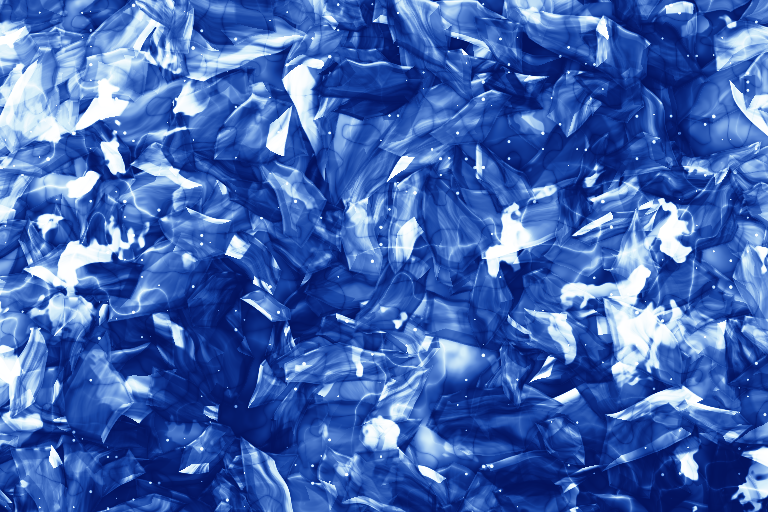
This texture is drawn by a Shadertoy shader. Its source:

```glsl
#define LAYERS 6
#define SIDES 6
#define TAU 6.2831853
#define LARGEST_SHARD 2.7
#define SIZE_RANGE 6.5
#define EDGE_SOFTNESS 0.0018
#define OPACITY 0.8
#define STREAKS 4.8
#define GLINTS 2.4
#define CONTRAST 1.15
#define EXPOSURE -0.08

vec2 hash22(vec2 p) {
    vec3 q = fract(p.xyx * vec3(0.1031, 0.1030, 0.0973));
    q += dot(q, q.yzx + 33.33);
    return fract((q.xx + q.yz) * q.zy);
}

float noise(vec2 p) {
    vec2 i = floor(p), f = fract(p);
    f = f * f * (3.0 - 2.0 * f);
    float low = mix(hash22(i).x, hash22(i + vec2(1, 0)).x, f.x);
    float high = mix(hash22(i + vec2(0, 1)).x, hash22(i + vec2(1, 1)).x, f.x);
    return mix(low, high, f.y);
}

float fbm(vec2 p) {
    float sum = 0.0, amp = 0.533;
    for (int i = 0; i < 4; i++) {
        sum += amp * noise(p);
        p = mat2(1.6, 1.2, -1.2, 1.6) * p + 17.3;
        amp *= 0.5;
    }
    return sum;
}

mat2 rotation(float a) {
    return mat2(cos(a), sin(a), -sin(a), cos(a));
}

// Irregular convex polygon: x = signed distance, y = facet random, z = edge angle
vec3 shardShape(vec2 q, vec2 seed) {
    vec3 nearest = vec3(-9.0, 0.0, 0.0);
    for (int k = 0; k < SIDES; k++) {
        vec2 h = hash22(seed + float(k) * 7.31);
        float angle = (float(k) + 0.8 * h.x) * TAU / float(SIDES);
        float d = dot(q, vec2(cos(angle), sin(angle))) - mix(0.27, 0.56, h.y);
        if (d > nearest.x) nearest = vec3(d, fract(h.x * 13.7 + h.y * 5.1), angle);
    }
    return nearest;
}

// Lays one layer of translucent shards over the tone below
float addShards(float tone, vec2 p, float scale, float layer) {
    vec2 g = p * scale + layer * 19.7;
    vec2 cell = floor(g);
    float soft = EDGE_SOFTNESS * scale;
    float coverage = mix(0.95, 0.45, layer / float(LAYERS - 1));
    for (int j = -1; j <= 1; j++)
    for (int i = -1; i <= 1; i++) {
        vec2 id = cell + vec2(i, j);
        vec2 seed = id + layer * 53.0;
        vec2 h = hash22(seed), r = hash22(seed + 91.7);
        if (r.x > coverage) continue;
        float turn = h.y * TAU;
        vec2 q = rotation(turn) * (g - id - h) * vec2(0.75, 1.4);
        vec3 shape = shardShape(q, seed);
        float d = shape.x;

        // Contact shadow around the shard
        tone -= 0.45 * exp(-max(d, 0.0) / 0.05) * step(0.0, d);
        if (d > soft) continue;

        // Swirled streaks, bevelled facets and a broken bright rim
        vec2 s = q * vec2(2.5, 6.5) + seed * 3.7;
        s.y += 3.0 * noise(q * 3.0 + seed * 1.9);
        float streak = fbm(s) - 0.5;
        float glass = (r.y - 0.5) * 1.9 + STREAKS * mix(0.45, 1.1, h.x) * streak;
        glass += dot(q, vec2(0.7, -0.8)) * (h.x - 0.3) * 2.0;
        float facet = 2.6 * pow(shape.y, 6.0) - 0.55;
        float bevel = 0.06 + 0.14 * fract(shape.y * 9.0);
        glass += facet * (1.0 + 3.0 * streak) * smoothstep(-bevel - 0.02, -bevel, d);
        float facing = 0.5 + 0.5 * cos(shape.z - turn - 1.9);
        float broken = smoothstep(0.35, 0.7, noise(q * 9.0 + seed));
        glass += (2.6 * facing * broken - 0.7) * exp(-abs(d + 0.025) / 0.018);

        tone = mix(tone, glass, OPACITY * smoothstep(soft, -soft, d));
    }
    return tone;
}

// Thin curved reflections and small white sparks
float reflections(vec2 p) {
    vec2 w = p + 0.09 * vec2(fbm(p * 7.0), fbm(p * 7.0 + 31.0));
    float patches = smoothstep(0.42, 0.66, fbm(p * 4.0 + 5.0));
    float thread = exp(-abs(noise(w * 17.0) - 0.5) * 30.0);
    float crease = exp(-abs(noise(w * 26.0 + 40.0) - 0.45) * 22.0);
    float flash = smoothstep(0.63, 0.69, fbm(w * 15.0 + 70.0));
    vec2 g = p * 60.0, h = hash22(floor(g));
    float radius = 0.08 + 0.2 * h.y;
    float spark = smoothstep(radius, radius * 0.4, length(fract(g) - 0.5 + 0.3 * (h - 0.5)));
    return thread * (0.25 + 1.1 * patches) - 0.55 * crease
        + GLINTS * flash * (0.3 + patches) + GLINTS * spark * step(h.x, 0.055);
}

float ramp(float from, float to, float t) {
    return clamp((t - from) / (to - from), 0.0, 1.0);
}

vec3 glassColor(float t) {
    vec3 c = mix(vec3(0.01, 0.07, 0.36), vec3(0.03, 0.14, 0.48), ramp(0.0, 0.09, t));
    c = mix(c, vec3(0.09, 0.27, 0.65), ramp(0.09, 0.29, t));
    c = mix(c, vec3(0.20, 0.38, 0.73), ramp(0.29, 0.53, t));
    c = mix(c, vec3(0.35, 0.53, 0.84), ramp(0.53, 0.73, t));
    c = mix(c, vec3(0.57, 0.73, 0.93), ramp(0.73, 0.86, t));
    c = mix(c, vec3(0.83, 0.93, 0.98), ramp(0.86, 0.95, t));
    return mix(c, vec3(1.0), ramp(0.96, 1.0, t));
}

void mainImage(out vec4 fragColor, in vec2 fragCoord) {
    vec2 uv = fragCoord / iResolution.xy;
    vec2 p = fragCoord / iResolution.y;

    // Bend the edges, then pile up the shards
    vec2 bent = p + 0.07 * (vec2(noise(p * 5.0), noise(p * 5.0 + 23.0)) - 0.5);
    bent += 0.012 * (vec2(noise(p * 24.0), noise(p * 24.0 + 61.0)) - 0.5);
    float tone = STREAKS * (fbm(bent * 9.0) - 0.5);
    for (int i = 0; i < LAYERS; i++) {
        float layer = float(i);
        float scale = LARGEST_SHARD + SIZE_RANGE * fract(layer * 0.618 + 0.5);
        tone = addShards(tone, bent, scale, layer);
    }

    // Light falls from the top left
    tone += 0.8 * (uv.y - 0.5) - 0.3 * (uv.x - 0.5) + 1.6 * (noise(p * 2.6 + 9.0) - 0.5);
    tone += reflections(p);
    float level = 1.0 / (1.0 + exp(-1.7 * CONTRAST * (tone + EXPOSURE)));
    fragColor = vec4(glassColor(level), 1.0);
}
```
